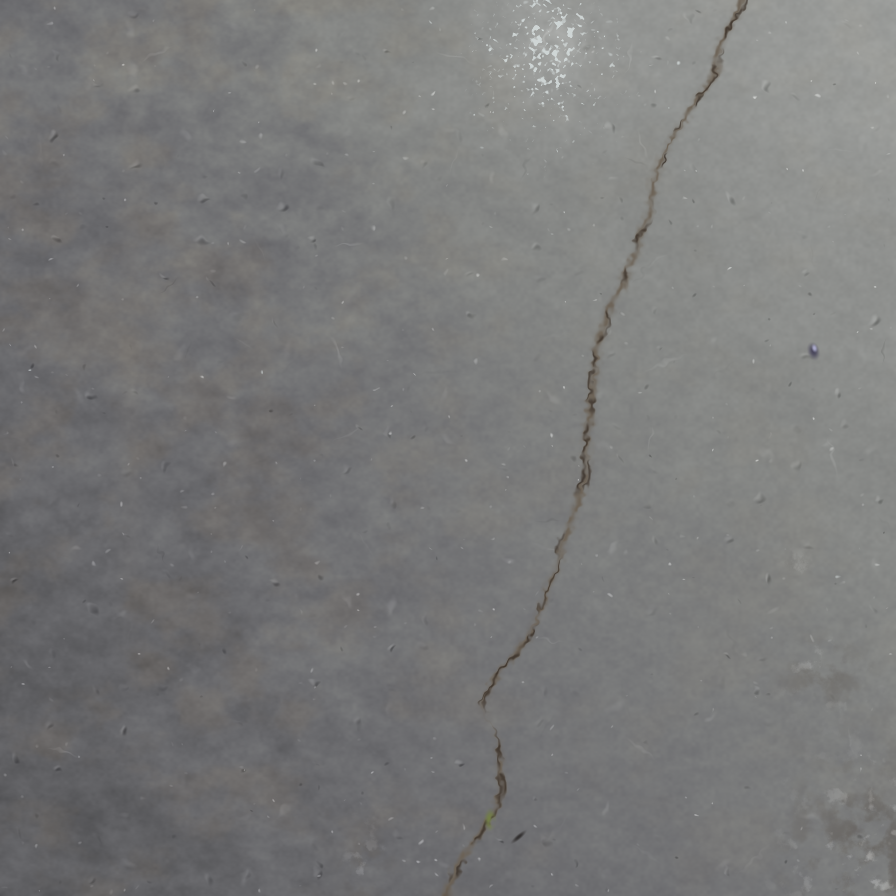
A three.js fragment shader for this texture:

```glsl
#define COOL_DARK vec3(0.99, 0.992, 1.022)
#define GREEN_PALE vec3(0.994, 1.005, 0.99)
#define WARM vec3(0.018, 0.006, -0.011)
#define CRACK_BROWN vec3(0.42, 0.38, 0.33)
#define CRACK_CORE vec3(0.24, 0.205, 0.175)
#define STAIN vec3(0.38, 0.36, 0.34)
#define SPARKLE vec3(0.84, 0.87, 0.87)
#define MOTTLE 0.115
#define GRAIN 0.038
#define CRACK_WIDTH 0.0034
#define SPARKLE_SPOT vec2(0.605, 0.955)

varying vec2 vUv;

float hash(vec2 p) {
  vec3 q = fract(vec3(p.xyx) * 0.1031);
  q += dot(q, q.yzx + 33.33);
  return fract((q.x + q.y) * q.z);
}

float noise(vec2 p) {
  vec2 i = floor(p), f = fract(p);
  f = f * f * (3.0 - 2.0 * f);
  return mix(mix(hash(i), hash(i + vec2(1, 0)), f.x),
             mix(hash(i + vec2(0, 1)), hash(i + vec2(1, 1)), f.x), f.y);
}

// Layered noise, centred on zero
float fbm(vec2 p) {
  float sum = 0.0, gain = 0.5;
  for (int i = 0; i < 5; i++) {
    sum += gain * (noise(p) - 0.5);
    p = mat2(1.6, 1.2, -1.2, 1.6) * p + 17.3;
    gain *= 0.5;
  }
  return sum;
}

mat2 turn(float a) {
  return mat2(cos(a), sin(a), -sin(a), cos(a));
}

float ellipse(vec2 d, vec2 radius) {
  return 1.0 - smoothstep(0.1, 1.0, length(d / radius));
}

float glow(vec2 d, vec2 radius) {
  d /= radius;
  return exp(-dot(d, d));
}

// One turned fleck in a share of the grid cells, most of them faint
float flecks(vec2 p, float cells, float share, vec2 radius, float seed) {
  vec2 id = floor(p * cells) + seed;
  vec2 centre = mix(vec2(0.3), vec2(0.7), vec2(hash(id + 3.1), hash(id + 11.7)));
  vec2 d = turn(6.283 * hash(id + 23.9)) * (fract(p * cells) - centre) / cells;
  float strength = hash(id + 57.7);
  return step(hash(id), share) * ellipse(d, radius * mix(0.5, 1.0, hash(id + 41.3))) * mix(0.15, 1.0, strength * strength);
}

// Horizontal position of the crack at height y
float crackPath(float y) {
  float x = 0.497 + 0.333 * y;
  x -= 0.031 * smoothstep(0.42, 0.62, y) * (1.0 - smoothstep(0.78, 1.0, y));
  x += 0.022 * glow(vec2(y - 0.10, 0), vec2(0.055)) - 0.033 * glow(vec2(y - 0.225, 0), vec2(0.04));
  return x + 0.010 * (noise(vec2(y * 22.0, 4.0)) - 0.5) + 0.005 * (noise(vec2(y * 60.0, 9.0)) - 0.5);
}

float strand(float offset, float width) {
  return 1.0 - smoothstep(0.0, width + 0.0012, abs(offset));
}

void main() {
  vec2 p = vUv;
  float left = 1.0 - smoothstep(0.25, 0.7, p.x);
  // Ragged coordinates keep small marks irregular
  vec2 ragged = p + 0.006 * (vec2(noise(p * 120.0), noise(p * 120.0 + 50.0)) - 0.5);

  // Uneven light across the slab
  float tone = 0.363 + 0.118 * p.x + 0.08 * p.y + 0.052 * p.x * p.y;
  tone += 0.022 * glow(p - vec2(0.6, 0.95), vec2(0.25, 0.2));

  // Worn mottling, tyre blocks and a pale track
  tone += MOTTLE * fbm(p * vec2(9.0, 11.0) + 5.0) * mix(0.2, 0.5, left);
  tone += MOTTLE * fbm(turn(0.5) * p * vec2(20.0, 32.0)) * mix(0.2, 0.55, left);
  tone += 0.45 * MOTTLE * fbm(p * vec2(38.0, 62.0) + 90.0) * (0.5 + left);
  float blocks = smoothstep(0.4, 0.75, noise(p * vec2(14.0, 17.0) + 31.0));
  tone -= 0.035 * blocks * glow(p - vec2(0.25, 0.62), vec2(0.07, 0.3));
  float track = glow(p - vec2(0.145, 0.62), vec2(0.016, 0.28)) * (0.5 + noise(p * 25.0));
  tone += 0.018 * track;

  // Fine grain, slightly drawn out sideways
  tone += GRAIN * (fbm(p * vec2(95.0, 120.0)) + 0.45 * (noise(p * 230.0) - 0.5));
  vec3 color = tone * mix(COOL_DARK, GREEN_PALE, smoothstep(0.40, 0.54, tone));
  float warmth = smoothstep(-0.05, 0.25, fbm(p * vec2(18.0, 24.0) + 60.0)) * (0.3 + 0.6 * left);
  color += WARM * (warmth + 0.4 * track);

  // Stains towards the lower right
  float dirt = glow(p - vec2(0.97, 0.04), vec2(0.08, 0.10)) + 0.7 * glow(p - vec2(0.92, 0.25), vec2(0.045, 0.035));
  dirt += 0.6 * glow(p - vec2(0.41, 0.03), vec2(0.03, 0.05)) + 0.5 * glow(p - vec2(0.89, 0.37), vec2(0.015));
  color = mix(color, STAIN, 0.7 * dirt * smoothstep(-0.12, 0.22, fbm(p * 55.0)));
  color += 0.14 * dirt * smoothstep(0.08, 0.28, fbm(p * 70.0 + 20.0));

  // Pits with lit rims, chips and scratches
  color -= 0.13 * flecks(ragged, 24.0, 0.2, vec2(0.009, 0.0045), 100.0);
  color += 0.08 * flecks(ragged + vec2(0.003, -0.003), 24.0, 0.2, vec2(0.009, 0.005), 100.0);
  color -= 0.12 * flecks(ragged, 38.0, 0.09, vec2(0.005, 0.0035), 200.0);
  color += 0.06 * flecks(ragged, 17.0, 0.3, vec2(0.016, 0.007), 300.0);
  color += 0.06 * flecks(ragged, 9.0, 0.3, vec2(0.032, 0.003), 400.0);
  color -= 0.055 * flecks(ragged + 0.05, 10.0, 0.25, vec2(0.03, 0.003), 500.0);
  color += 0.22 * flecks(ragged, 61.0, 0.10, vec2(0.0036, 0.0028), 600.0);

  // Cluster of bright sparkles, finer towards its fringe
  vec2 fromSpot = ragged - SPARKLE_SPOT;
  float cluster = glow(fromSpot, vec2(0.05, 0.058)) + 0.28 * glow(fromSpot + vec2(-0.01, 0.04), vec2(0.085, 0.09));
  cluster *= 0.6 + 0.8 * noise(p * 38.0);
  float glitter = 0.65 * noise(turn(0.6) * p * 330.0) + 0.35 * noise(turn(1.3) * p * 190.0);
  float limit = 0.80 - 0.24 * min(cluster, 1.0);
  float glints = smoothstep(limit, limit + 0.2, glitter) * smoothstep(0.03, 0.3, cluster);
  glints = max(glints, flecks(ragged, 105.0, 0.4 * cluster, vec2(0.0034, 0.0026), 800.0));
  color += 0.06 * cluster * (0.4 + noise(p * 80.0));
  color = mix(color, SPARKLE, 0.85 * glints);

  // Thin crack: crumbly brown fill with short dark splits on either side
  float offset = (p.x - crackPath(p.y)) * 0.93 + 0.006 * (noise(p * 190.0) - 0.5);
  float gap = 1.0 - 0.85 * glow(vec2(p.y - 0.195, 0), vec2(0.02));
  float width = CRACK_WIDTH * gap * mix(0.35, 1.6, noise(vec2(p.y * 38.0, 2.0)));
  float wander = 0.011 * (noise(vec2(p.y * 33.0, 7.0)) - 0.5);
  float crumbs = smoothstep(0.15, 0.65, noise(p * vec2(200.0, 150.0) + 40.0));
  float split = smoothstep(0.4, 0.65, noise(vec2(p.y * 62.0, 21.0)));
  float other = smoothstep(0.45, 0.7, noise(vec2(p.y * 50.0, 35.0)));
  color = mix(color, CRACK_BROWN, 0.28 * strand(offset, 0.008) * gap);
  color = mix(color, CRACK_BROWN, mix(0.35, 0.9, crumbs) * strand(offset, width) * gap);
  color = mix(color, CRACK_CORE, 0.85 * split * mix(0.4, 1.0, crumbs) * strand(offset - wander, width * 0.5) * gap);
  color = mix(color, CRACK_CORE, 0.7 * other * strand(offset + wander, 0.0012) * gap);

  // Loose debris: pebble, leaf scrap and twig
  vec2 pebble = turn(-0.3) * (p - vec2(0.908, 0.608));
  color = mix(color, vec3(0.29, 0.28, 0.36), ellipse(pebble, vec2(0.008, 0.012)));
  color = mix(color, vec3(0.66, 0.66, 0.78), ellipse(pebble - vec2(0.002, 0.003), vec2(0.004, 0.006)));
  float leaf = ellipse(p - vec2(0.547, 0.085), vec2(0.008, 0.015));
  color = mix(color, vec3(0.45, 0.50, 0.27), leaf * smoothstep(0.2, 0.6, noise(p * 160.0)));
  vec2 twig = turn(-0.7) * (p - vec2(0.579, 0.066));
  color = mix(color, vec3(0.20, 0.19, 0.19), ellipse(twig, vec2(0.013, 0.0035)));

  gl_FragColor = vec4(color, 1.0);
}
```
